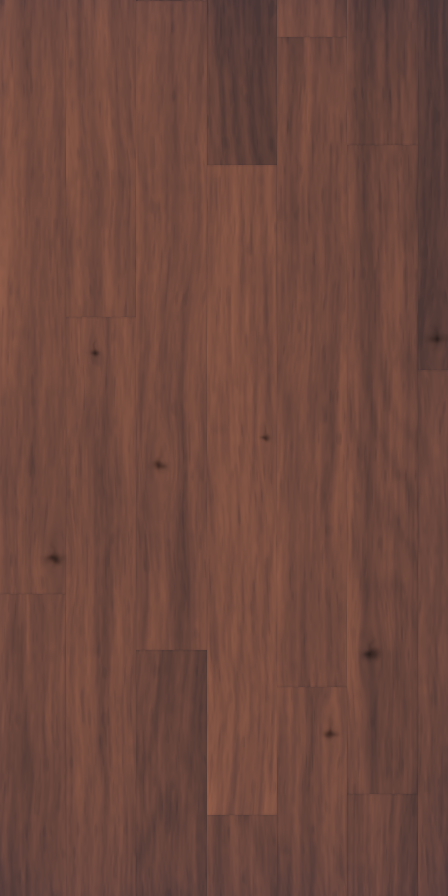
This texture is drawn by a Shadertoy shader. Its source:

```glsl
// Dark walnut tabletop: upright staggered boards with fine grain, pale streaks and small knots.
#define BOARD_WIDTH 0.157
#define BOARD_LENGTH 1.45
#define CONTRAST 1.3
#define RING_DEPTH 0.15
#define FIBRE_DEPTH 0.36
#define STREAK_DEPTH 0.50
#define KNOT_COUNT 7
#define KNOT_SIZE vec2(0.018, 0.012)
#define DARK_WOOD vec3(0.33, 0.23, 0.21)
#define MID_WOOD vec3(0.43, 0.282, 0.24)
#define LIGHT_WOOD vec3(0.53, 0.34, 0.27)

float hash(vec2 p) {
    vec3 q = fract(vec3(p.xyx) * 0.1031);
    q += dot(q, q.yzx + 33.33);
    return fract((q.x + q.y) * q.z);
}

float noise(vec2 p) {
    vec2 i = floor(p), f = fract(p);
    f = f * f * (3.0 - 2.0 * f);
    return mix(mix(hash(i), hash(i + vec2(1, 0)), f.x),
               mix(hash(i + vec2(0, 1)), hash(i + vec2(1, 1)), f.x), f.y);
}

// Noise centred on zero and drawn out along the grain.
float grain(vec2 p, float across, float along) {
    return noise(p * vec2(across, along) + across) - 0.5;
}

// Bends the grain around scattered knots; returns their darkness.
float knots(vec2 p, inout vec2 bent) {
    float dark = 0.0;
    for (int i = 0; i < KNOT_COUNT; i++) {
        float k = float(i);
        vec2 centre = vec2(fract(0.12 + k * 0.618), 0.3 + 1.1 * hash(vec2(k, 7.3)));
        float size = mix(0.35, 1.0, hash(vec2(k, 21.7)));
        vec2 d = p - centre;
        vec2 reach = d / (vec2(0.04, 0.11) * size);
        bent.x -= 0.75 * d.x * exp(-dot(reach, reach));
        d += 0.012 * size * vec2(grain(p, 70.0, 70.0), grain(p + 3.0, 60.0, 60.0));
        vec2 core = d / (KNOT_SIZE * size);
        vec2 tail = (d - vec2(0.0, 0.012)) / (vec2(0.007, 0.035) * size);
        dark += 0.75 * exp(-dot(core, core)) + 0.25 * exp(-dot(tail, tail));
    }
    return dark;
}

void mainImage(out vec4 fragColor, in vec2 fragCoord) {
    vec2 p = fragCoord / iResolution.x;
    vec2 uv = fragCoord / iResolution.xy;

    // Board layout with staggered end joints
    float column = p.x / BOARD_WIDTH + 0.06;
    float columnId = floor(column);
    float row = p.y / BOARD_LENGTH + hash(vec2(columnId, 4.0));
    vec2 boardId = vec2(columnId, floor(row));
    float boardTone = hash(boardId + 11.0) - 0.5;
    float seamDist = min(fract(column), 1.0 - fract(column)) * BOARD_WIDTH;
    float endDist = min(fract(row), 1.0 - fract(row)) * BOARD_LENGTH;

    // Wavy grain coordinates, different on each board
    vec2 g = p;
    float knotDark = knots(p, g);
    g += 31.0 * vec2(hash(boardId), hash(boardId + 5.0));
    g.x += 0.035 * grain(g, 4.0, 1.6) + 0.008 * grain(g, 9.0, 7.0);

    // Growth rings forming long arches and eyes
    float phase = 6.0 * noise(g * vec2(6.0, 1.1)) + 10.0 * g.x + 0.5 * grain(g, 40.0, 5.0);
    float ring = pow(0.5 + 0.5 * sin(6.2832 * phase), 2.0) - 0.375;
    float ringAmount = RING_DEPTH * mix(0.3, 1.0, hash(boardId + 2.0));

    // Broad streaks, fibres and short pores
    float streak = 0.6 * grain(g, 14.0, 0.8) + 0.55 * grain(g, 34.0, 1.4);
    float fibre = 0.5 * grain(g, 75.0, 4.0) + 0.6 * grain(g, 150.0, 11.0)
                + 0.35 * grain(g, 230.0, 45.0);
    float pore = smoothstep(0.24, 0.45, grain(g, 130.0, 20.0));
    float cloud = grain(p, 3.0, 2.2);

    float tone = 0.52 + 0.30 * boardTone + STREAK_DEPTH * streak + FIBRE_DEPTH * fibre
               - ringAmount * ring - 0.12 * pore + 0.16 * cloud;

    // Pale sapwood beside some seams, thin dark glue lines
    float sap = smoothstep(0.45, 0.8, noise(vec2(columnId * 7.0, p.y * 1.7)));
    tone += 0.32 * sap * exp(-fract(column) * BOARD_WIDTH / 0.011);
    tone -= 0.10 * (1.0 - smoothstep(0.0, 0.004, seamDist));
    tone -= 0.10 * (1.0 - smoothstep(0.0, 0.005, endDist));

    // Softer, cooler light towards the borders
    float border = exp(-uv.y / 0.08) + exp(-(1.0 - uv.y) / 0.07)
                 + 0.5 * exp(-uv.x / 0.02) + 0.7 * exp(-(1.0 - uv.x) / 0.04);
    tone -= 0.15 * border;

    tone = clamp(0.5 + CONTRAST * (tone - 0.5), -0.15, 1.2);
    vec3 color = tone < 0.5 ? mix(DARK_WOOD, MID_WOOD, tone * 2.0)
                            : mix(MID_WOOD, LIGHT_WOOD, tone * 2.0 - 1.0);
    color += vec3(-0.008, 0.0, 0.012) * border;
    color *= 1.0 - 0.5 * min(knotDark, 1.0);
    fragColor = vec4(color, 1.0);
}
```
